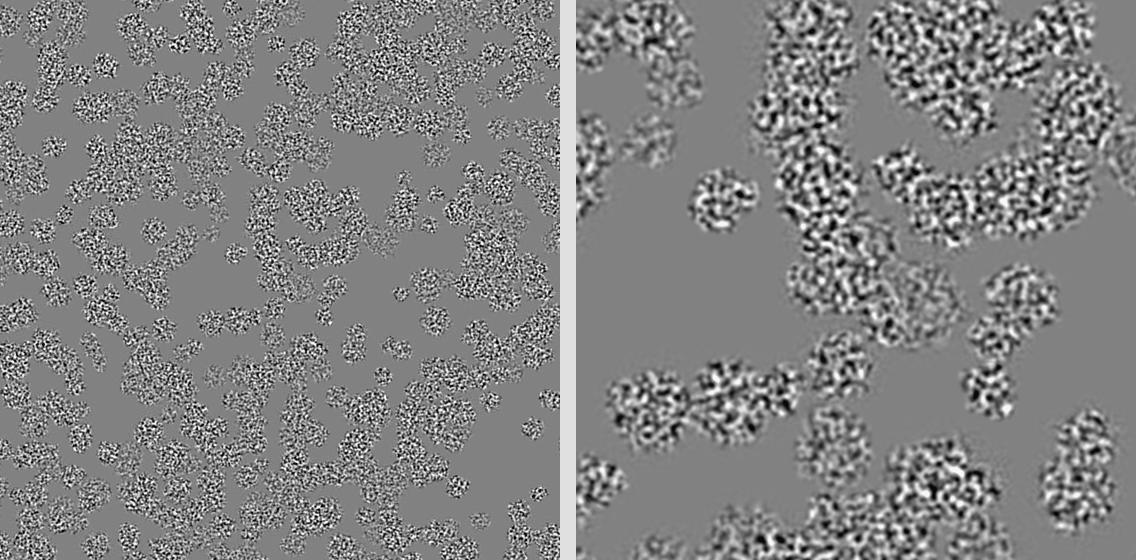
Left: the whole. Right: its middle third, enlarged.
Reproduce this texture procedurally as a WebGL 1 fragment shader.

```glsl
precision highp float;
uniform vec2 u_resolution;

vec3 hash3(vec3 p) {
  p = fract(p * vec3(0.1031, 0.1030, 0.0973));
  p += dot(p, p.yxz + 33.33);
  return fract((p.xxy + p.yxx) * p.zyx);
}

vec2 gradientAt(vec2 cell) {
  float angle = 6.2832 * hash3(vec3(cell, 7.0)).x;
  return vec2(cos(angle), sin(angle));
}

float gradientNoise(vec2 p) {
  vec2 i = floor(p), f = fract(p);
  vec2 u = f * f * f * (f * (f * 6.0 - 15.0) + 10.0);
  float a = dot(gradientAt(i), f);
  float b = dot(gradientAt(i + vec2(1.0, 0.0)), f - vec2(1.0, 0.0));
  float c = dot(gradientAt(i + vec2(0.0, 1.0)), f - vec2(0.0, 1.0));
  float d = dot(gradientAt(i + 1.0), f - 1.0);
  return mix(mix(a, b, u.x), mix(c, d, u.x), u.y);
}

vec2 rotate(vec2 p, float angle) {
  float c = cos(angle), s = sin(angle);
  return vec2(c * p.x - s * p.y, s * p.x + c * p.y);
}

// Strength of the round patches (x) and of their faint halos (y)
vec2 patchStrength(vec2 p) {
  const float GRID = 16.0;
  vec2 cell = floor(p * GRID);
  vec2 strength = vec2(0.0);
  for (int y = -1; y <= 1; y++) {
    for (int x = -1; x <= 1; x++) {
      for (int k = 0; k < 3; k++) {
        vec2 id = cell + vec2(float(x), float(y));
        vec3 place = hash3(vec3(id + 40.0, float(k) + 1.0));
        vec3 look = hash3(vec3(id + 90.0, float(k) + 11.0));
        vec2 center = (id + place.xy) / GRID;
        float density = 0.68 + 1.1 * gradientNoise(center * 5.0 + 20.0);
        float present = step(place.z, density);
        float radius = mix(0.016, 0.033, look.x);
        float amount = present * mix(0.3, 1.0, sqrt(look.y));
        float dist = length(p - center) / radius;
        float core = 1.0 - smoothstep(0.65, 1.05, dist);
        float halo = (1.0 - smoothstep(0.8, 1.5, dist)) * look.z;
        strength = max(strength, amount * vec2(core, halo));
      }
    }
  }
  return strength;
}

void main() {
  vec2 p = gl_FragCoord.xy / u_resolution.y;

  // Ragged patch outlines
  vec2 warp = vec2(gradientNoise(p * 55.0 + 3.0), gradientNoise(p * 55.0 + 71.0));
  vec2 strength = patchStrength(p + 0.008 * warp);

  // Two turned layers hide the noise lattice
  float grain = gradientNoise(rotate(p, 0.5) * 195.0 + 300.0)
              + gradientNoise(rotate(p, 1.2) * 207.0 + 500.0);
  float dust = gradientNoise(rotate(p, 0.9) * 320.0 + 700.0);

  float gray = 0.507 + 0.82 * strength.x * grain + 0.16 * strength.y * dust;
  gl_FragColor = vec4(vec3(clamp(gray, 0.03, 0.97)), 1.0);
}
```
